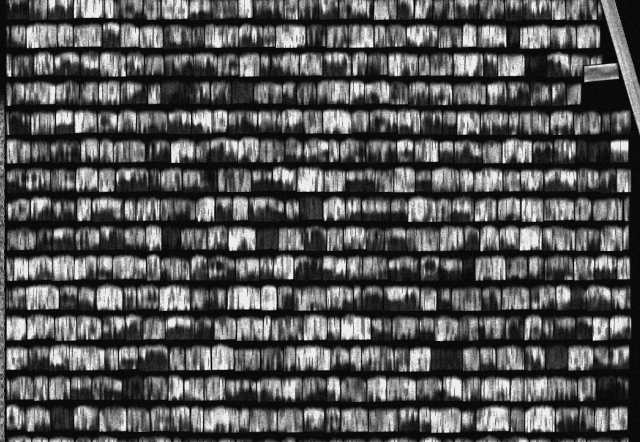
Reproduce this texture procedurally as a Shadertoy shader.

```glsl
// Weathered wooden roof shingles in high-contrast black and white.
// Slightly compressing courses are split at jittered joints; each shingle gets
// its own tone, wood grain, stain and scalloped shadow. A beam crosses one corner.

// Lengths are in canvas heights unless noted otherwise.
const float FIRST_COURSE = 0.0208;   // lower edge of course zero
const float COURSE_STEP = 0.0696;    // course height at the bottom
const float COURSE_SHRINK = 0.000208; // quadratic loss of height going up
const float SHINGLE_WIDTH = 0.051;
const float JOINT_JITTER = 0.68;     // fraction of a shingle
const float JOINT_WIDTH = 0.0016;
const float GRAIN_FREQ = 175.0;
const float FILM_FREQ = 350.0;
const float FILM_AMOUNT = 0.24;
const float SHADOW_START = 0.83;     // fraction of a course
const float ROOF_LEFT = 0.015;
const float ROOF_RIGHT = 0.025;      // distance from the right border
const float BLACK = 0.035;
const float WHITE = 0.93;
const vec2 BLOCK_CENTER = vec2(0.087, 0.836); // x from the right border
const vec2 BLOCK_HALF = vec2(0.041, 0.020);

float hash(vec2 p) {
    uvec2 q = uvec2(ivec2(floor(p))) * uvec2(1597334677u, 3812015801u);
    uint n = (q.x ^ q.y) * 1597334677u;
    n = (n ^ (n >> 15)) * 2246822519u;
    n ^= n >> 13;
    return float(n >> 8) / 16777216.0;
}

float noise(vec2 p) {
    vec2 i = floor(p), f = fract(p);
    f = f * f * (3.0 - 2.0 * f);
    return mix(mix(hash(i), hash(i + vec2(1, 0)), f.x),
               mix(hash(i + vec2(0, 1)), hash(i + vec2(1, 1)), f.x), f.y);
}

// Joint position in shingle units
float joint(float i, float row) {
    return i + JOINT_JITTER * hash(vec2(i, row + 40.0));
}

// Fractional course number at height y
float courseAt(float y) {
    float d = COURSE_STEP * COURSE_STEP - 4.0 * COURSE_SHRINK * (y - FIRST_COURSE);
    return (COURSE_STEP - sqrt(max(d, 0.0))) / (2.0 * COURSE_SHRINK);
}

float shingles(vec2 p, float px) {
    float course = courseAt(p.y) + 0.07 * (noise(vec2(p.x * 5.0, p.y * 3.0)) - 0.5);
    float row = floor(course), v = course - row;

    // Locate the shingle between its two joints
    float x = p.x / SHINGLE_WIDTH + 0.025 * (v - 0.5) * sin(row * 2.0 + p.x * 9.0);
    float id = floor(x);
    if (x < joint(id, row)) id -= 1.0;
    float left = joint(id, row), right = joint(id + 1.0, row);
    float u = (x - left) / (right - left);
    vec2 key = vec2(id, row);
    float tone = hash(key + 101.0), wear = hash(key + 233.0), drop = hash(key + 377.0);

    // Long wood fibres and fine cracks
    float fibre = noise(vec2(p.x * GRAIN_FREQ + tone * 90.0, v * 1.8 + row * 7.0));
    float crack = noise(vec2(p.x * GRAIN_FREQ * 1.6, v * 3.0 + row * 13.0 + 60.0));
    float blotch = noise(vec2(p.x * 38.0, p.y * 55.0));
    float wood = mix(0.50, 0.95, tone) + 0.55 * (fibre - 0.5) + 0.35 * (blotch - 0.5);
    wood *= mix(0.5, 1.0, smoothstep(0.10, 0.45, crack));
    wood *= drop > 0.98 ? 0.2 : 1.0;

    // Ragged stain climbing from the lower end
    float stain = mix(-0.12, 0.50, wear);
    float ragged = v + 0.40 * (fibre - 0.5) + 0.45 * (blotch - 0.5);
    wood *= mix(0.16, 1.0, smoothstep(stain - 0.22, stain + 0.28, ragged));

    // Scalloped shadow cast by the course above
    float dome = 1.0 - pow(abs(2.0 * u - 1.0), 2.5);
    float shade = SHADOW_START + 0.08 * (dome - 0.5) + 0.10 * (blotch - 0.5) + 0.06 * (tone - 0.5);
    wood *= 1.0 - smoothstep(shade - 0.20, shade + 0.03, v + 0.08 * (fibre - 0.5));

    // Lower edge and side joints
    float soft = px / COURSE_STEP;
    float lip = 0.07 * drop + 0.02 * (u - 0.5);
    wood *= smoothstep(lip - soft, lip + soft, v);
    float side = min(x - left, right - x) * SHINGLE_WIDTH;
    float gap = JOINT_WIDTH * mix(0.4, 1.3, hash(key + 511.0));
    wood *= smoothstep(gap - px, gap + px, side);

    // The courses stop short around the corner beam
    float aspect = iResolution.x / iResolution.y;
    float margin = row > 11.5 ? 0.09 : row > 10.5 ? 0.134 : ROOF_RIGHT;
    float end = aspect - margin + 0.012 * (hash(vec2(row, 71.0)) - 0.5);
    return wood * smoothstep(-px, px, end - p.x) * smoothstep(-px, px, p.x - ROOF_LEFT);
}

void mainImage(out vec4 fragColor, in vec2 fragCoord) {
    float px = 1.0 / iResolution.y;
    vec2 p = fragCoord * px;
    float fromRight = iResolution.x * px - p.x, down = 1.0 - p.y;
    float speckle = noise(p * 210.0);
    float value = shingles(p, px);

    // Rough strip along the left border
    float strip = 1.0 - smoothstep(0.009, 0.012, p.x + 0.004 * (speckle - 0.5));
    value = mix(value, 0.20 + 0.55 * speckle, strip * smoothstep(0.2, 0.28, down));

    // Short block, then the slanted beam
    vec2 b = abs(vec2(fromRight, p.y + 0.1 * (fromRight - BLOCK_CENTER.x)) - BLOCK_CENTER) - BLOCK_HALF;
    float block = max(b.x, b.y);
    float blockTone = 0.22 + 0.5 * noise(p * vec2(35.0, 120.0)) + 0.35 * smoothstep(-0.010, -0.004, b.y);
    value = mix(value, blockTone * smoothstep(0.0, 0.004, -block), 1.0 - smoothstep(-px, px, block));
    float across = 0.073 - 0.29 * down - fromRight;
    float beam = abs(across) - 0.016;
    value *= smoothstep(0.0, 0.012, beam);
    float beamTone = 0.50 + 0.35 * noise(vec2(across * 190.0, down * 14.0)) - 9.0 * across;
    value = mix(value, beamTone, 1.0 - smoothstep(-px, px, beam));
    value *= across > 0.016 ? 0.25 : 1.0;

    // Film grain, strongest on lit wood
    float film = noise(p * FILM_FREQ + 19.0) - 0.5;
    value += film * FILM_AMOUNT * (0.25 + clamp(value, 0.0, 1.0));
    fragColor = vec4(vec3(mix(BLACK, WHITE, clamp(value, 0.0, 1.0))), 1.0);
}
```
